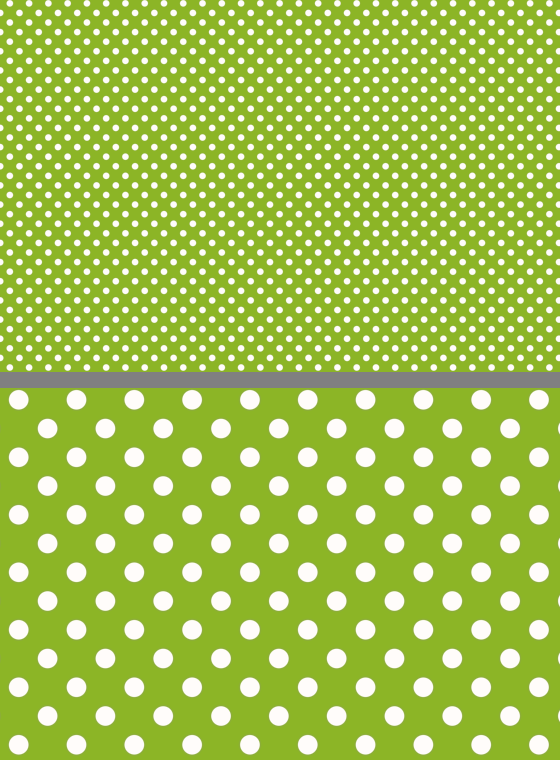
Top: the whole. Bottom: its middle third, enlarged.
Give the GLSL for this pattern, as a Shadertoy shader.

```glsl
// Staggered white polka dots on a flat leaf green ground.

const vec3 GREEN = vec3(0.55, 0.71, 0.15);
const vec3 RIM   = vec3(0.55, 0.68, 0.22);
const vec3 WHITE = vec3(1.00, 0.99, 0.98);

const vec2  REPEATS    = vec2(29.06, 19.41);  // cells across and down
const vec2  PHASE      = vec2(0.01, 0.235);   // lattice offset in cells
const float DOT_RADIUS = 0.170;               // in cells
const float RIM_WIDTH  = 0.025;               // muted edge around each dot

// Distance to the nearest point of a unit square lattice
float latticeDistance(vec2 p) {
    return length(fract(p + 0.5) - 0.5);
}

// Two interleaved lattices, each shifted half a cell from the other
float staggeredDistance(vec2 p) {
    return min(latticeDistance(p - vec2(0.5, 0.0)),
               latticeDistance(p - vec2(0.0, 0.5)));
}

// Smooth disc coverage
float disc(float dist, float radius, float blur) {
    return 1.0 - smoothstep(radius - blur, radius + blur, dist);
}

void mainImage(out vec4 fragColor, in vec2 fragCoord) {
    vec2 uv = fragCoord / iResolution.xy;
    float dist = staggeredDistance(uv * REPEATS - PHASE);
    float blur = 0.75 * REPEATS.x / iResolution.x;

    // Ground, soft rim, then dot
    vec3 color = mix(GREEN, RIM, disc(dist, DOT_RADIUS + RIM_WIDTH, blur));
    color = mix(color, WHITE, disc(dist, DOT_RADIUS, blur));

    fragColor = vec4(color, 1.0);
}
```
